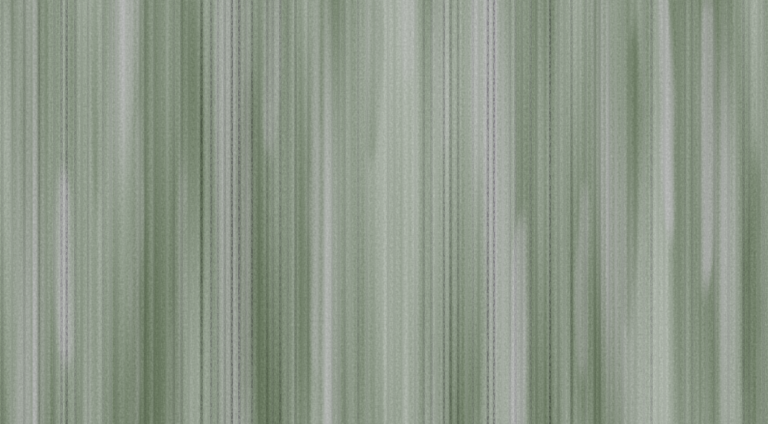
Write a WebGL 1 fragment shader that draws this texture.

```glsl
precision highp float;
// Weathered sage-green surface of vertical brushed streaks, ribbed lines and fine grain.

uniform vec2 u_resolution;

#define BAND_FREQ 10.0
#define STREAK_FREQ 31.0
#define FIBRE_FREQ 115.0
#define RIB_COUNT 108.0
#define GRAIN_FREQ 290.0
#define BAND_GAIN 0.86
#define STREAK_GAIN 0.50
#define FIBRE_GAIN 0.30
#define RIB_DEPTH 0.115
#define GRAIN_GAIN 0.085
#define STROKE_COUNT 18
#define BASE_TONE 0.53

const vec3 DEEP_GREEN = vec3(0.415, 0.478, 0.380);
const vec3 SAGE       = vec3(0.560, 0.608, 0.542);
const vec3 PALE_SAGE  = vec3(0.678, 0.710, 0.668);
const vec3 LILAC_GREY = vec3(0.735, 0.732, 0.742);

float hash(vec2 p) {
  vec3 q = fract(vec3(p.xyx) * 0.1031);
  q += dot(q, q.yzx + 33.33);
  return fract((q.x + q.y) * q.z);
}

float cornerSlope(vec2 cell, vec2 offset) {
  float angle = 6.28318 * hash(cell);
  return dot(vec2(cos(angle), sin(angle)), offset);
}

// Gradient noise, roughly -0.7 to 0.7
float noise(vec2 p) {
  vec2 i = floor(p);
  vec2 f = p - i;
  vec2 w = f * f * f * (f * (f * 6.0 - 15.0) + 10.0);
  vec2 e = vec2(1.0, 0.0);
  float low  = mix(cornerSlope(i, f), cornerSlope(i + e.xy, f - e.xy), w.x);
  float high = mix(cornerSlope(i + e.yx, f - e.yx), cornerSlope(i + e.xx, f - e.xx), w.x);
  return mix(low, high, w.y);
}

// Thin dark line at a jittered place in each column: x = coverage, y = strength
vec2 rib(float x) {
  float column = floor(x * RIB_COUNT);
  float centre = 0.3 + 0.4 * hash(vec2(column, 71.0));
  float strength = hash(vec2(column, 83.0));
  float d = abs(fract(x * RIB_COUNT) - centre);
  return vec2(1.0 - smoothstep(0.07, 0.28, d), strength);
}

// Long tapered brush mark, slightly leaning, with a feathered outline
float stroke(vec2 p, float id) {
  float x = (id + 0.15 + 0.7 * hash(vec2(id, 5.0))) / float(STROKE_COUNT);
  float y = 0.56 * hash(vec2(id, 17.0));
  float halfLength = mix(0.12, 0.34, hash(vec2(id, 29.0)));
  float lean = 0.07 * (hash(vec2(id, 41.0)) - 0.5);
  float along = (p.y - y) / halfLength;
  float across = p.x - x - lean * (p.y - y) - 0.006 * noise(vec2(id * 3.7, p.y * 9.0));
  float width = mix(0.009, 0.020, hash(vec2(id, 53.0))) * sqrt(max(1.0 - along * along, 0.0));
  float body = 1.0 - smoothstep(width * 0.25, width + 0.002, abs(across));
  return body * (1.0 - smoothstep(0.7, 1.0, abs(along)));
}

vec3 palette(float tone) {
  vec3 dark = mix(DEEP_GREEN, SAGE, clamp(tone * 2.0, 0.0, 1.0));
  return mix(dark, PALE_SAGE, clamp(tone * 2.0 - 1.0, 0.0, 1.0));
}

void main() {
  vec2 p = gl_FragCoord.xy / u_resolution.x;

  // Layers of vertical streaks, from broad washes to fixed fibres
  float band = noise(vec2(p.x * BAND_FREQ + 3.3, p.y * 1.1 + 7.4));
  float streak = noise(vec2(p.x * STREAK_FREQ + 19.1, p.y * 2.0 + 2.6));
  float fibre = noise(vec2(p.x * FIBRE_FREQ + 41.7, p.y * 1.2 + 11.3));
  float thread = noise(vec2(p.x * FIBRE_FREQ * 1.9 + 9.2, 5.4));
  float tone = BASE_TONE + BAND_GAIN * band + STREAK_GAIN * streak
             + FIBRE_GAIN * (fibre + 0.8 * thread);

  // Pale strokes, with every third one a dark blade
  float pale = 0.0;
  float blade = 0.0;
  for (int i = 0; i < STROKE_COUNT; i++) {
    float id = float(i);
    float mark = stroke(p, id) * mix(0.35, 0.85, hash(vec2(id, 67.0)));
    if (mod(id, 3.0) > 1.5) blade = max(blade, mark);
    else pale = max(pale, mark);
  }
  tone -= 0.34 * blade;
  vec3 color = palette(tone);

  // Lilac film over the strokes and the lightest washes
  float wash = smoothstep(0.08, 0.45, noise(vec2(p.x * 15.0 + 63.0, p.y * 1.2 + 4.2)));
  float film = max(pale * (0.8 + 0.8 * fibre), 0.8 * wash * (0.85 + 0.8 * thread));
  color = mix(color, LILAC_GREY, clamp(film * 0.8, 0.0, 1.0));

  // Grey ribs broken up by dark specks, denser in some zones, then overall grain
  float speck = noise(vec2(p.x * GRAIN_FREQ, p.y * GRAIN_FREQ * 0.8) + 13.5);
  float fine = noise(p.yx * GRAIN_FREQ * 1.37 + 87.2);
  vec2 line = rib(p.x);
  float zone = smoothstep(-0.4, 0.4, noise(vec2(p.x * 13.0 + 31.0, 2.7)));
  float ribbing = line.x * line.y * (0.4 + 0.9 * zone);
  float broken = smoothstep(-0.2, 0.3, speck);
  color -= RIB_DEPTH * ribbing * (0.55 + 0.75 * broken) * vec3(0.95, 1.05, 0.88);
  color += GRAIN_GAIN * (0.55 * speck + 0.45 * fine) * (1.0 - 0.4 * line.x);

  gl_FragColor = vec4(clamp(color, 0.0, 1.0), 1.0);
}
```
